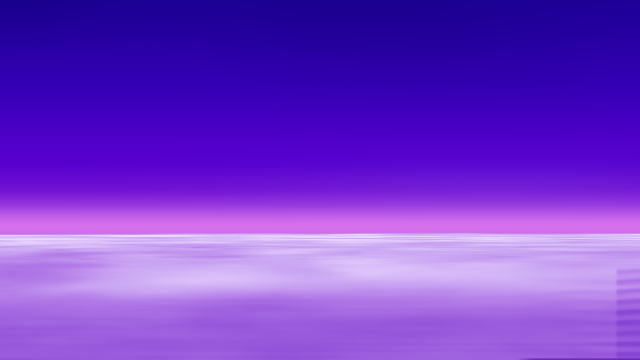
This background is drawn by a Shadertoy shader. Its source:

```glsl
const float HORIZON = 0.35;

// Sineless hash and smooth value noise
float hash(vec2 p) {
    vec3 q = fract(vec3(p.xyx) * 0.1031);
    q += dot(q, q.yzx + 33.33);
    return fract((q.x + q.y) * q.z);
}

float noise(vec2 p) {
    vec2 cell = floor(p);
    vec2 f = fract(p);
    f = f * f * (3.0 - 2.0 * f);
    float low = mix(hash(cell), hash(cell + vec2(1, 0)), f.x);
    float high = mix(hash(cell + vec2(0, 1)), hash(cell + vec2(1, 1)), f.x);
    return mix(low, high, f.y);
}

float fbm(vec2 p) {
    float sum = 0.0;
    float weight = 0.55;
    for (int i = 0; i < 4; i++) {
        sum += weight * noise(p);
        p = p * 2.03 + vec2(17.3, 9.1);
        weight *= 0.48;
    }
    return sum;
}

// Soft elliptical spot, tilted by a slope
float spot(vec2 uv, vec2 center, vec2 radius, float slope) {
    vec2 d = uv - center;
    d.y -= slope * d.x;
    d /= radius;
    return exp(-dot(d, d));
}

// Deep blue to violet, with a pink band on the horizon
vec3 skyColor(vec2 uv) {
    float y = uv.y;
    vec3 color = mix(vec3(0.34, 0.0, 0.81), vec3(0.205, 0.0, 0.71), smoothstep(0.53, 0.80, y));
    color = mix(color, vec3(0.115, 0.0, 0.59), smoothstep(0.72, 1.04, y));
    color = mix(vec3(0.46, 0.08, 0.83), color, smoothstep(0.445, 0.56, y));
    color = mix(vec3(0.63, 0.26, 0.88), color, smoothstep(0.405, 0.48, y));
    color = mix(vec3(0.84, 0.44, 0.93), color, smoothstep(0.370, 0.434, y));
    color = mix(vec3(0.78, 0.43, 0.92), color, smoothstep(0.345, 0.366, y));

    float haze = spot(uv, vec2(0.78, 0.49), vec2(0.34, 0.065), 0.0);
    color += haze * vec3(0.015, 0.055, 0.015);
    float shade = spot(uv, vec2(0.60, 0.90), vec2(0.28, 0.16), -0.15)
                + spot(uv, vec2(0.0, 1.0), vec2(0.18, 0.14), 0.0);
    return color - shade * vec3(0.018, 0.0, 0.04);
}

// Brightness of the plain: pale far field, broad swells, thin streaks
float groundLight(vec2 uv) {
    float depth = HORIZON - uv.y;
    float light = mix(0.12, 0.70, smoothstep(0.08, 0.25, uv.y));
    light += 0.22 * smoothstep(0.065, 0.0, depth);

    light += 0.24 * spot(uv, vec2(0.30, 0.215), vec2(0.17, 0.035), 0.08);
    light += 0.25 * spot(uv, vec2(0.68, 0.240), vec2(0.20, 0.040), -0.08);
    light -= 0.34 * spot(uv, vec2(0.02, 0.245), vec2(0.13, 0.045), 0.05);
    light -= 0.16 * spot(uv, vec2(0.48, 0.245), vec2(0.06, 0.020), -0.12);
    light -= 0.14 * spot(uv, vec2(0.43, 0.160), vec2(0.09, 0.030), 0.10);

    float farFade = smoothstep(0.12, 0.02, depth);
    float streaks = fbm(vec2(uv.x * 9.0, 2.0 * log(depth + 0.008) * 3.2));
    light += (streaks - 0.5) * mix(0.14, 0.60, farFade);
    float clouds = fbm(vec2(uv.x * 4.0 + 3.0, uv.y * 18.0));
    return light + (clouds - 0.5) * 0.22;
}

// Fine scan ridges, deeper on the right-hand slab
float ridges(vec2 uv) {
    float slab = smoothstep(0.960, 0.967, uv.x) * smoothstep(0.265, 0.245, uv.y);
    float fan = smoothstep(0.85, 0.95, uv.x + 0.18 * (uv.y - 0.1)) * smoothstep(0.25, 0.16, uv.y);
    float bend = 0.012 * noise(vec2(uv.x * 22.0, uv.y * 5.0));
    float wave = fract((uv.y + bend) * 36.0);
    float ridge = smoothstep(0.0, 0.35, wave) * smoothstep(1.0, 0.45, wave) - 0.5;
    float lines = noise(vec2(uv.x * 3.0, uv.y * 115.0)) - 0.5;
    float nearFade = smoothstep(0.24, 0.12, uv.y);
    return ridge * (0.10 * fan + 0.16 * slab) + lines * 0.07 * nearFade - 0.17 * slab;
}

vec3 groundColor(float light) {
    vec3 color = mix(vec3(0.53, 0.27, 0.83), vec3(0.68, 0.45, 0.90), smoothstep(-0.15, 0.45, light));
    color = mix(color, vec3(0.81, 0.68, 0.96), smoothstep(0.30, 0.85, light));
    return mix(color, vec3(0.94, 0.88, 1.0), smoothstep(0.75, 1.20, light));
}

void mainImage(out vec4 fragColor, in vec2 fragCoord) {
    vec2 uv = fragCoord / iResolution.xy;
    vec2 ground = vec2(uv.x, min(uv.y, HORIZON));
    vec3 plain = groundColor(groundLight(ground) + ridges(ground));

    // Dark sliver at the lower right edge
    float sliver = smoothstep(0.80, 0.84, uv.x) * smoothstep(0.007, 0.002, uv.y);
    plain = mix(plain, vec3(0.36, 0.13, 0.65), sliver * 0.8);

    // Uneven, softened horizon
    float edge = HORIZON - 0.004 * smoothstep(0.45, 0.0, uv.x)
               + 0.003 * (noise(vec2(uv.x * 14.0, 2.0)) - 0.5);
    float sky = smoothstep(edge - 0.003, edge + 0.004, uv.y);
    fragColor = vec4(mix(plain, skyColor(uv), sky), 1.0);
}
```
